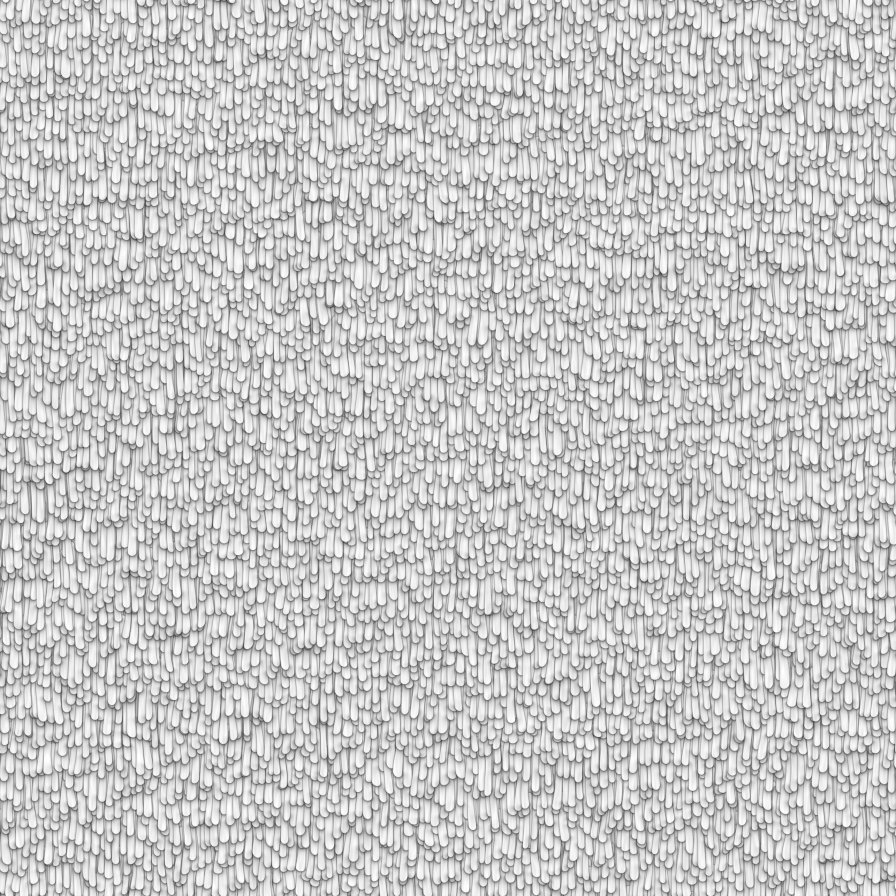
Write a WebGL 2 fragment shader that draws this texture.

```glsl
#version 300 es
precision highp float;
// Pale overlapping flakes that hang like shaggy shingles, with rounded lower tips.
// Jittered tapered capsules are painted from the lowest row to the highest, each
// one casting a thin contact line and a soft shadow on the flakes painted before.

uniform vec2 u_resolution;
out vec4 fragColor;

const vec2 GRID = vec2(118.0, 50.0);   // flakes across and up the canvas
const float FLAKE_LENGTH = 0.052;
const float GAP_TONE = 0.86;
const int SAMPLES = 2;                 // supersampling per axis

vec2 hash2(vec2 p) {
    vec3 q = fract(p.xyx * vec3(0.1031, 0.1030, 0.0973));
    q += dot(q, q.yzx + 33.33);
    return fract((q.xx + q.yz) * q.zy);
}

float gradientDot(vec2 cell, vec2 offset) {
    float angle = 6.2832 * hash2(cell).x;
    return dot(vec2(cos(angle), sin(angle)), offset);
}

float gradientNoise(vec2 p) {
    vec2 i = floor(p), f = p - i;
    vec2 u = f * f * f * (f * (f * 6.0 - 15.0) + 10.0);
    vec2 e = vec2(1.0, 0.0);
    float bottom = mix(gradientDot(i, f), gradientDot(i + e.xy, f - e.xy), u.x);
    float top = mix(gradientDot(i + e.yx, f - e.yx), gradientDot(i + e.xx, f - e.xx), u.x);
    return mix(bottom, top, u.y);
}

// Distance to a capsule rising from the origin, leaning and narrowing upwards
float flakeDistance(vec2 q, float radius, float lean) {
    float along = clamp(q.y, 0.0, FLAKE_LENGTH);
    float taper = mix(1.0, 0.86, smoothstep(0.0, 0.025, along));
    return length(q - vec2(lean * along, along)) - radius * taper;
}

// Light left on the layers below a flake
float shadowLight(float dist, float height) {
    float outside = max(dist, 0.0);
    float contactShade = exp(-outside / 0.0008);
    float below = 1.0 - smoothstep(-0.002, 0.004, height);
    float softShade = exp(-outside / 0.0030) * below;
    return (1.0 - 0.42 * contactShade) * (1.0 - 0.36 * softShade);
}

// Join two shadows without letting stacked layers turn black
float joinLight(float a, float b) {
    return min(a, b) * mix(1.0, max(a, b), 0.4);
}

// Bright flat body with a narrow rim and fine lengthwise grain
float flakeTone(vec2 q, float dist, vec2 seed) {
    float rim = mix(0.88, 1.0, smoothstep(0.0, 0.0010, -dist));
    float grain = gradientNoise(q * vec2(330.0, 55.0) + seed * 97.0);
    return (0.955 + 0.02 * (seed.x - 0.5) + 0.09 * grain) * rim;
}

float flakes(vec2 p, float pixel) {
    // Bend the rows so that tips gather in uneven diagonal chains
    p.y += 0.012 * gradientNoise(p * vec2(23.0, 16.0));
    p.x += 0.003 * gradientNoise(p * vec2(30.0, 24.0) + 41.0);
    vec2 home = floor(p * GRID);
    float tone = GAP_TONE;
    float light = 1.0;
    for (int row = -3; row <= 1; row++) {
        for (int column = -2; column <= 2; column++) {
            vec2 cell = home + vec2(float(column), float(row));
            vec2 jitter = hash2(cell + 211.0);
            vec2 shape = hash2(cell + 573.0);
            vec2 tip = (cell + 0.5 + (jitter - 0.5) * vec2(0.65, 1.2)) / GRID;
            vec2 q = p - tip;
            float radius = mix(0.0034, 0.0051, shape.x);
            float dist = flakeDistance(q, radius, 0.16 * (shape.y - 0.5));
            light = joinLight(light, shadowLight(dist, q.y));
            float cover = 1.0 - smoothstep(-0.5 * pixel, 0.5 * pixel, dist);
            if (cover > 0.0) {
                tone = mix(tone * light, flakeTone(q, dist, shape), cover);
                light = 1.0;
            }
        }
    }
    return tone * light;
}

void main() {
    float pixel = 1.0 / u_resolution.y;
    float total = 0.0;
    for (int y = 0; y < SAMPLES; y++) {
        for (int x = 0; x < SAMPLES; x++) {
            vec2 shift = (vec2(float(x), float(y)) + 0.5) / float(SAMPLES) - 0.5;
            total += flakes((gl_FragCoord.xy + shift) * pixel, pixel);
        }
    }
    float tone = total / float(SAMPLES * SAMPLES);
    fragColor = vec4(vec3(clamp(tone, 0.0, 1.0)), 1.0);
}
```
